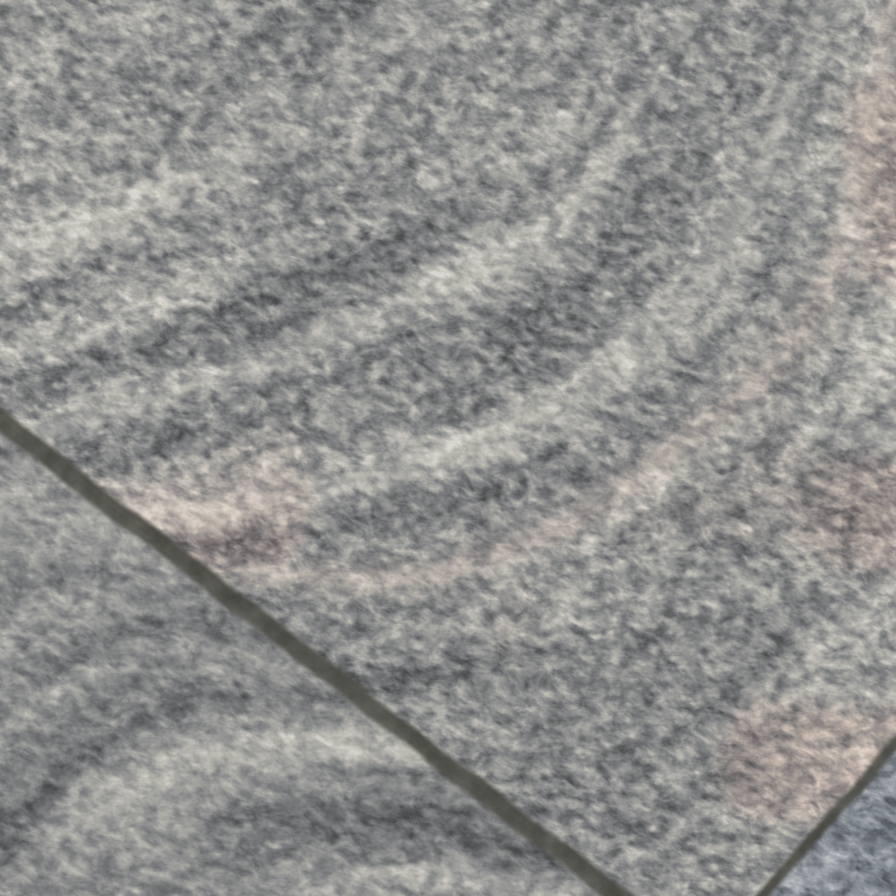
A WebGL 1 fragment shader for this texture:

```glsl
precision highp float;
uniform vec2 u_resolution;

#define GRAIN_SCALE 105.0
#define GRAIN_CONTRAST 0.50
#define BAND_SCALE 15.0
#define BAND_CONTRAST 0.36
#define VEIN_STRENGTH 0.10
#define BASE_TONE 0.565
#define JOINT_WIDTH 0.0105
#define JOINT_COLOR vec3(0.31, 0.31, 0.285)
#define COOL_TINT vec3(0.985, 1.0, 1.012)
#define WARM_TINT vec3(1.012, 1.003, 0.965)
#define PINK_TINT vec3(1.045, 0.985, 0.97)

float hash(vec2 cell) {
  vec3 q = fract(cell.xyx * vec3(0.1031, 0.1030, 0.0973));
  q += dot(q, q.yzx + 33.33);
  return fract((q.x + q.y) * q.z);
}

float noise(vec2 p) {
  vec2 cell = floor(p);
  vec2 f = fract(p);
  f = f * f * (3.0 - 2.0 * f);
  return mix(mix(hash(cell), hash(cell + vec2(1.0, 0.0)), f.x),
             mix(hash(cell + vec2(0.0, 1.0)), hash(cell + 1.0), f.x), f.y);
}

float fbm(vec2 p) {
  float sum = 0.0;
  float weight = 0.54;
  for (int i = 0; i < 3; i++) {
    sum += weight * (noise(p) - 0.5);
    p = mat2(0.96, 0.28, -0.28, 0.96) * p * 2.03 + 17.3;
    weight *= 0.55;
  }
  return sum;
}

float ridge(float across, float center, float width) {
  float d = (across - center) / width;
  return exp(-d * d);
}

// Distance across the layers of the main slab, which bow downwards
float mainFlow(float across, float along) {
  float bow = mix(0.25, 1.0, exp(-15.0 * (across - 0.12) * (across - 0.12)));
  return across - 0.05 - bow * (along - 0.88) * (along - 0.88);
}

// The lower left slab arches the other way
float archFlow(float across, float along) {
  return across + 1.4 * (along - 0.15) * (along - 0.15);
}

// Crystals, slightly drawn out and tilted
float grains(vec2 p) {
  vec2 q = mat2(0.94, 0.34, -0.34, 0.94) * p;
  q += 0.006 * vec2(noise(p * 40.0), noise(p * 40.0 + 9.0));
  q *= GRAIN_SCALE * vec2(0.72, 1.12);
  float speck = smoothstep(0.76, 0.98, noise(q * 0.9 + 51.0));
  return fbm(q) + 0.16 * speck - 0.01;
}

void main() {
  vec2 p = gl_FragCoord.xy / u_resolution;
  float pixel = 1.0 / min(u_resolution.x, u_resolution.y);

  // Signed distances to the joints between slabs
  float wobble = 0.004 * (noise(p * 24.0) - 0.5);
  float longJoint = dot(p, vec2(0.610, 0.792)) - 0.4205 + wobble;
  float cornerJoint = dot(p, vec2(0.750, -0.661)) - 0.6375 + wobble;
  float arched = smoothstep(pixel, -pixel, longJoint);
  float corner = smoothstep(-pixel, pixel, cornerJoint);

  // Layer coordinates
  float across = dot(p, vec2(-0.6, 0.8));
  float along = dot(p, vec2(0.8, 0.6));
  across += 0.035 * (noise(p * 5.0 + 3.0) - 0.5) + 0.012 * (noise(p * 17.0) - 0.5);
  float flow = mainFlow(across, along);
  float arch = archFlow(across, along);

  // Broad bands and distinct veins
  float layer = mix(flow, arch + 3.0, arched);
  float bands = fbm(vec2(layer * BAND_SCALE, along * 2.4));
  bands += 0.35 * fbm(vec2(layer * 46.0, along * 7.0) + 30.0);
  float pinkVein = ridge(flow, -0.12, 0.022);
  float mainVeins = ridge(flow, 0.0, 0.022) + 0.6 * ridge(flow, 0.19, 0.018)
    + 0.55 * ridge(flow, 0.45, 0.025) + 0.7 * pinkVein
    - 0.65 * ridge(flow, 0.085, 0.045) - 0.35 * ridge(flow, -0.06, 0.02);
  float archVeins = 0.6 * ridge(arch, 0.13, 0.025) - 1.1 * ridge(arch, 0.06, 0.022)
    + 0.5 * ridge(arch, 0.0, 0.02) - 0.3;
  float veins = mix(mainVeins, archVeins, arched);
  veins = mix(veins, -0.9, corner);

  // Tone: the light veins and arched slab have softer grain
  float roughness = mix(1.0, 0.75, max(arched, clamp(veins, 0.0, 1.0)));
  float tone = BASE_TONE + BAND_CONTRAST * bands + VEIN_STRENGTH * veins
    + GRAIN_CONTRAST * roughness * grains(p);
  tone = clamp(tone + 0.012, 0.30, 0.84);

  // Cool darks, warm lights and faint pink patches
  vec3 color = tone * mix(COOL_TINT, WARM_TINT, smoothstep(0.44, 0.74, tone));
  float pinkArea = smoothstep(0.5, 0.8, noise(p * 7.0 + 4.0)) * smoothstep(0.25, 0.0, flow + 0.1);
  float pink = (1.0 - arched) * (1.0 - corner) * max(pinkArea, 0.5 * pinkVein);
  color *= mix(vec3(1.0), PINK_TINT, pink);
  color *= mix(vec3(1.0), vec3(0.96, 0.99, 1.05), corner);

  // Soft-edged joints
  float soft = 0.003 + pixel;
  float gap = smoothstep(JOINT_WIDTH + soft, JOINT_WIDTH - soft, abs(longJoint));
  gap = max(gap, smoothstep(0.006 + soft, 0.006 - soft, abs(cornerJoint)));
  vec3 jointShade = JOINT_COLOR + 0.12 * fbm(p * 60.0) + 4.0 * max(-longJoint, 0.0) * arched * (1.0 - corner);
  gl_FragColor = vec4(mix(color, jointShade, 0.95 * gap), 1.0);
}
```
